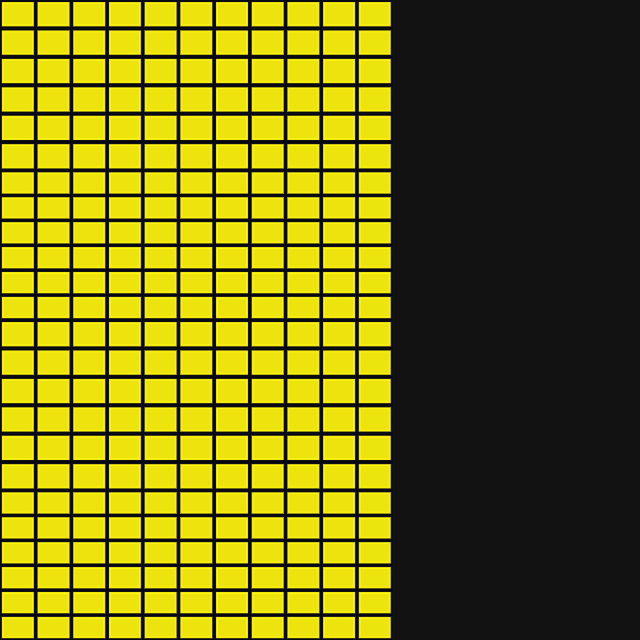
Write a Shadertoy shader that draws this pattern.

```glsl
const vec3 BACKGROUND = vec3(0.072, 0.072, 0.070);
const vec3 TILE_YELLOW = vec3(0.930, 0.893, 0.050);
const vec3 RIM_YELLOW = vec3(1.000, 0.962, 0.050);
const vec3 GAP_DARK = vec3(0.010, 0.018, 0.070);

const float COLUMNS = 11.0;
const float COLUMN_PITCH = 0.05577;
const float BAND_PERIOD = 0.5;      // six tall rows, then six short rows
const float ROWS_PER_GROUP = 6.0;
const float TALL_SPAN = 0.2664;     // height of the tall group
const vec2 GAP_RATIO = vec2(0.105, 0.146);  // gap as a share of the cell
const float EDGE_OFFSET = 0.0021;   // rim and shadow distance from the edge
const float EDGE_SPREAD = 0.0009;

// Soft line centred at distance zero
float softLine(float d) {
    return exp(-d * d / (EDGE_SPREAD * EDGE_SPREAD));
}

// Signed distance to one axis of a repeated tile, negative inside
float tileDistance(float local, float pitch, float gapRatio) {
    return (abs(local - 0.5) - 0.5 * (1.0 - gapRatio)) * pitch;
}

void mainImage(out vec4 fragColor, in vec2 fragCoord) {
    vec2 uv = fragCoord / iResolution.xy;
    float pixel = 1.0 / min(iResolution.x, iResolution.y);

    // Columns, clamped so nothing repeats beyond the last one
    float columnCoord = uv.x / COLUMN_PITCH;
    float column = clamp(floor(columnCoord), 0.0, COLUMNS - 1.0);
    float dx = tileDistance(columnCoord - column, COLUMN_PITCH, GAP_RATIO.x);

    // Rows alternate between tall and short groups, from the top down
    float band = mod(1.0 - uv.y, BAND_PERIOD);
    bool isTall = band < TALL_SPAN;
    float span = isTall ? TALL_SPAN : BAND_PERIOD - TALL_SPAN;
    float rowPitch = span / ROWS_PER_GROUP;
    float rowCoord = (isTall ? band : band - TALL_SPAN) / rowPitch;
    float dy = tileDistance(fract(rowCoord), rowPitch, GAP_RATIO.y);

    // Bright rim inside each tile, deep shadow just outside it
    float d = max(dx, dy);
    vec3 tile = mix(TILE_YELLOW, RIM_YELLOW, softLine(d + EDGE_OFFSET));
    vec3 ground = mix(BACKGROUND, GAP_DARK, softLine(d - EDGE_OFFSET));

    float coverage = clamp(0.5 - d / pixel, 0.0, 1.0);
    fragColor = vec4(mix(ground, tile, coverage), 1.0);
}
```
